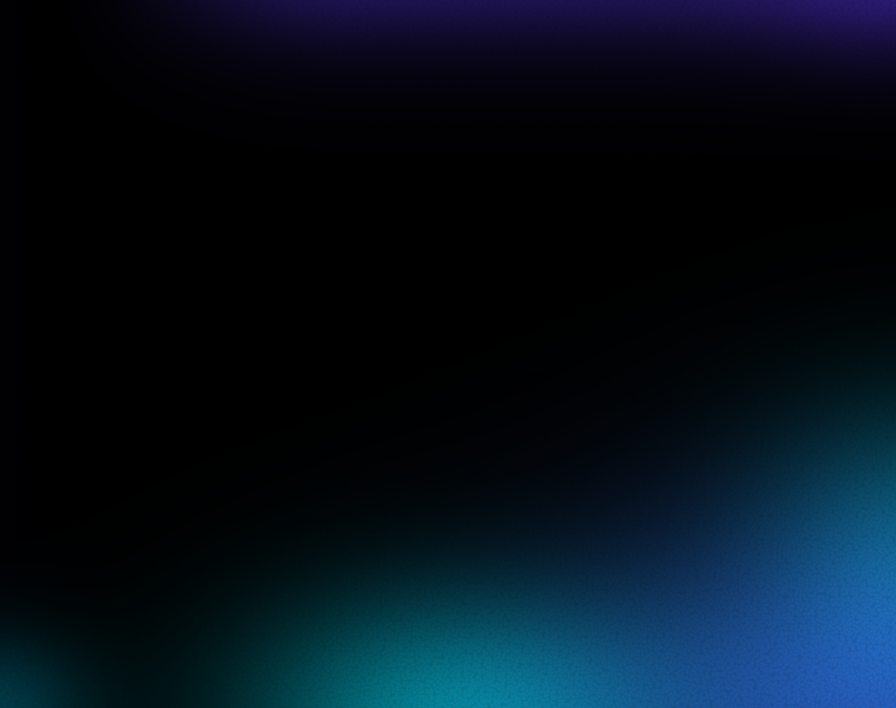
This background is drawn by a Shadertoy shader. Its source:

```glsl
// Dark aurora backdrop: soft teal, cyan and blue glows rise from the lower edge
// and right corner, with a violet haze along the top. Each glow is a stretched
// Gaussian added to black; fine cellular grain roughens the lit areas.

// Elliptical falloff: 1 at the centre, 1/e at the given radii.
float glow(vec2 p, vec2 centre, vec2 radii) {
    vec2 d = (p - centre) / radii;
    return exp(-dot(d, d));
}

vec2 hash2(vec2 cell) {
    vec3 q = fract(cell.xyx * vec3(0.1031, 0.1030, 0.0973));
    q += dot(q, q.yzx + 33.33);
    return fract((q.xx + q.yz) * q.zy);
}

// Distance to the nearest jittered cell point.
float cellular(vec2 p) {
    vec2 cell = floor(p);
    float nearest = 2.0;
    for (int y = -1; y <= 1; y++) {
        for (int x = -1; x <= 1; x++) {
            vec2 neighbour = cell + vec2(x, y);
            nearest = min(nearest, distance(p, neighbour + hash2(neighbour)));
        }
    }
    return nearest;
}

void mainImage(out vec4 fragColor, in vec2 fragCoord) {
    vec2 uv = fragCoord / iResolution.xy;
    vec3 color = vec3(0.0);

    // Lower glows: teal centre, blue corner, cyan right edge, teal left corner
    color += vec3(0.00, 0.46, 0.50) * glow(uv, vec2(0.50, -0.02), vec2(0.23, 0.175));
    color += vec3(0.14, 0.30, 0.65) * glow(uv, vec2(1.00, 0.00), vec2(0.36, 0.27));
    color += vec3(0.00, 0.25, 0.27) * glow(uv, vec2(1.05, 0.25), vec2(0.20, 0.20));
    color += vec3(0.00, 0.22, 0.26) * glow(uv, vec2(-0.01, -0.01), vec2(0.11, 0.11));

    // Violet haze hanging from the top, brighter at the right corner
    float depth = max(1.0 - uv.y, 0.0);
    float haze = exp(-pow(depth / 0.075, 1.3)) * smoothstep(0.05, 0.40, uv.x);
    color += vec3(0.11, 0.07, 0.30) * haze;
    color += vec3(0.05, 0.03, 0.13) * glow(uv, vec2(1.0), vec2(0.15, 0.10));

    // Faint indigo along the left edge
    color += vec3(0.003, 0.0, 0.012) * exp(-uv.x / 0.04);

    // Fine grain, proportional to brightness
    vec2 grainPos = fragCoord / iResolution.y * 210.0;
    color *= 1.0 + 0.14 * (0.45 - cellular(grainPos));

    fragColor = vec4(clamp(color, 0.0, 1.0), 1.0);
}
```
